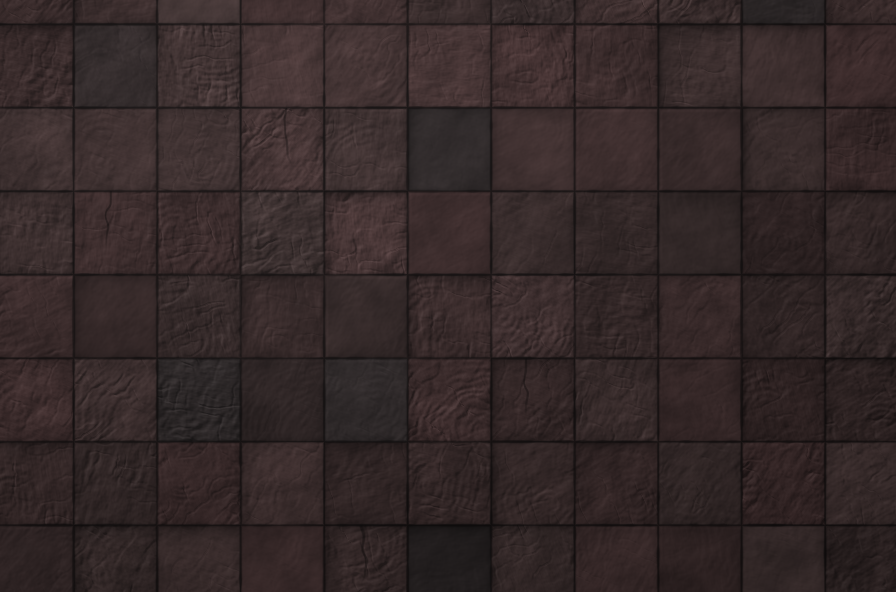
Write a WebGL 2 fragment shader that draws this texture.

```glsl
#version 300 es
precision highp float;
// Wall of dark, worn end-grain wood blocks with cracks, rings and uneven depth.
uniform vec2 u_resolution;
out vec4 fragColor;

float hash(vec2 p) {
  vec3 q = fract(p.xyx * vec3(0.1031, 0.1030, 0.0973));
  q += dot(q, q.yzx + 33.33);
  return fract((q.x + q.y) * q.z);
}

float noise(vec2 p) {
  vec2 i = floor(p), f = fract(p);
  f = f * f * (3.0 - 2.0 * f);
  return mix(mix(hash(i), hash(i + vec2(1, 0)), f.x),
             mix(hash(i + vec2(0, 1)), hash(i + vec2(1, 1)), f.x), f.y);
}

float fbm(vec2 p) {
  float sum = 0.0, amp = 0.5;
  for (int i = 0; i < 4; i++) {
    sum += amp * noise(p);
    p = mat2(1.6, 1.2, -1.2, 1.6) * p + 7.3;
    amp *= 0.5;
  }
  return sum;
}

// Thin valley along the middle contour of a noise field
float crease(vec2 p, float width) {
  return 1.0 - smoothstep(0.0, width, abs(noise(p) - 0.5));
}

// Relief of one block: growth rings, splits and rough fibres
float relief(vec2 local, vec2 id) {
  vec2 seed = id * 17.0 + 40.0;
  float rough = hash(id + 61.3);
  float angle = 6.2832 * hash(id + 23.7);
  vec2 dir = vec2(cos(angle), sin(angle));
  vec2 grain = vec2(dot(local, dir), dot(local, vec2(-dir.y, dir.x)));
  float warp = fbm(local * 4.0 + seed);
  vec2 heart = 0.5 + 0.9 * (vec2(hash(id + 5.1), hash(id + 9.4)) - 0.5);
  float radius = length(local - heart) + 0.16 * warp;
  float rings = sin(radius * (50.0 + 22.0 * hash(id + 3.3)));
  float patches = smoothstep(0.35, 0.65, noise(local * 3.0 + seed + 5.0));
  float h = 0.004 * rings * patches * (0.2 + rough);
  h += 0.055 * fbm(local * 5.0 + seed + 11.0) * (0.4 + rough);
  h += 0.018 * fbm(grain * vec2(5.0, 18.0) + seed) * (0.3 + rough);
  vec2 bent = grain + 0.2 * warp;
  h -= 0.015 * rough * patches * crease(bent * vec2(3.0, 9.0) + seed, 0.18);
  h -= 0.010 * rough * crease(bent * vec2(9.0, 3.0) + seed + 3.0, 0.16);
  return h;
}

// How far a block stands out of the wall
float depth(vec2 id) { return hash(id + 81.9); }

void main() {
  vec2 uv = gl_FragCoord.xy / u_resolution;
  vec2 p = gl_FragCoord.xy / u_resolution.y * 7.09 + vec2(0.118, 0.2);
  float pixel = 7.09 / u_resolution.y;
  vec2 id = floor(p), local = p - id;

  // Wood tone: brown, some reddish, a few charred
  float tone = hash(id + 12.5);
  vec3 color = mix(vec3(0.200, 0.157, 0.155), vec3(0.208, 0.148, 0.148), hash(id + 31.1));
  color = mix(color, vec3(0.142, 0.130, 0.132), 0.8 * smoothstep(0.84, 0.95, hash(id + 47.2)));
  color *= 0.88 + 0.28 * tone;
  color *= 0.80 + 0.42 * fbm(local * 3.0 + id * 13.0);

  // Light from the upper left over the relief, greyer where it shines
  float e = 0.018;
  float h = relief(local, id);
  vec2 slope = vec2(relief(local + vec2(e, 0), id), relief(local + vec2(0, e), id)) - h;
  float light = clamp(0.52 * dot(slope / e, vec2(0.75, -0.75)), -0.35, 0.4);
  color += light * mix(color, vec3(0.16), 0.6 * step(0.0, light));

  // Occasional long split through a block
  float split = abs(local.x - 0.25 - 0.5 * tone + 0.3 * (local.y - 0.5) * (tone - 0.5)
                    + 0.10 * (noise(p * 7.0) - 0.5));
  float splitMask = step(0.92, hash(id + 71.7)) * smoothstep(0.25, 0.55, local.y);
  color *= 1.0 - 0.35 * splitMask * (1.0 - smoothstep(0.004, 0.012 + pixel, split));

  // Shadows cast by blocks that stand higher, to the left and above
  float fromLeft = max(depth(id - vec2(1, 0)) - depth(id), 0.0);
  float fromTop = max(depth(id + vec2(0, 1)) - depth(id), 0.0);
  color *= 1.0 - 0.55 * fromLeft * exp(-local.x * 14.0);
  color *= 1.0 - 0.55 * fromTop * exp(-(1.0 - local.y) * 14.0);

  // Worn edges: soft darkening, faint lit rim and a thin seam of uneven strength
  vec2 side = min(local, 1.0 - local);
  float edge = min(side.x, side.y) + 0.010 * (noise(p * 9.0) - 0.5);
  color *= 1.0 - 0.20 * exp(-max(edge, 0.0) * 24.0);
  float litSide = min(local.x, 1.0 - local.y);
  color *= 1.0 + 0.16 * depth(id) * exp(-pow((litSide - 0.035) / 0.018, 2.0));
  float seam = 1.0 - smoothstep(0.0, 0.012 + pixel, edge);
  float seamStrength = 0.5 + 0.4 * noise(p * 1.7 + 3.0);
  color = mix(color, vec3(0.050, 0.040, 0.041), seamStrength * seam);

  // Broad room light: brighter upper left, dim bottom and right
  vec2 away = (uv - vec2(0.27, 0.78)) * vec2(1.1, 1.2);
  float glow = exp(-2.0 * dot(away, away));
  color *= 0.82 + 0.30 * glow;
  color += 0.030 * glow;
  fragColor = vec4(color, 1.0);
}
```
